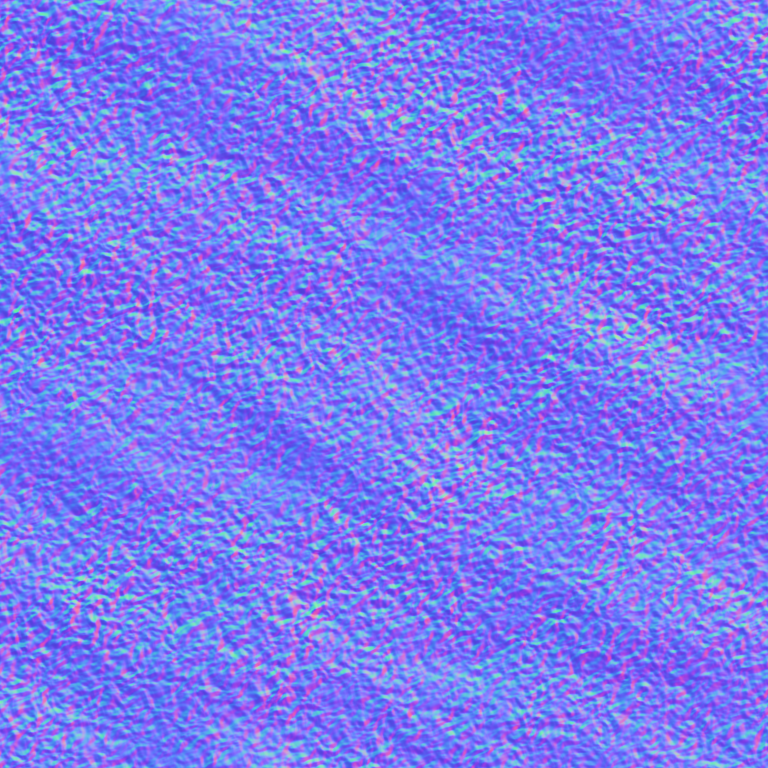
A three.js fragment shader for this texture map:

```glsl
// Tangent-space normal map of a fine, rough plaster-like grain with broad soft undulations.
varying vec2 vUv;

// Cells per canvas, along and across each layer's own axis
const vec2 BROAD_CELLS  = vec2(3.0, 7.0);
const vec2 SWELL_CELLS  = vec2(9.0, 16.0);
const vec2 COARSE_CELLS = vec2(38.0, 46.0);
const vec2 GRAIN_CELLS  = vec2(74.0, 93.0);
const vec2 FINE_CELLS   = vec2(128.0, 156.0);

// Steepness of each layer
const float BROAD_SLOPE  = 0.14;
const float SWELL_SLOPE  = 0.11;
const float COARSE_SLOPE = 0.17;
const float GRAIN_SLOPE  = 0.52;
const float FINE_SLOPE   = 0.35;

const float GRAIN_ANGLE = 0.56;           // radians, rising to the right
const float BROAD_ANGLE = -0.42;          // radians, falling to the right
const float WARP_CELLS = 30.0;
const float WARP_AMOUNT = 0.006;
const float PATCH_CONTRAST = 0.65;        // variation of roughness between areas
const float MIN_ROUGHNESS = 0.55;
const vec2 FACE_SKEW = vec2(0.55, 0.45);  // sharpens faces turned right and up
const vec2 SKEW_CENTER = vec2(0.09, 0.11);
const vec2 TILT = vec2(-0.03, -0.035);
const float DEPTH_SHADE = 1.4;            // darkens blue on steep faces

// Hash without sine: two values in -1..1 for each lattice point
vec2 hash2(vec2 p) {
  vec3 q = fract(vec3(p.xyx) * vec3(0.1031, 0.1030, 0.0973));
  q += dot(q, q.yzx + 33.33);
  return fract((q.xx + q.yz) * q.zy) * 2.0 - 1.0;
}

// Gradient noise: x holds the value, yz the analytic derivative
vec3 noiseWithSlope(vec2 p) {
  vec2 i = floor(p);
  vec2 f = p - i;
  vec2 u = f * f * f * (f * (f * 6.0 - 15.0) + 10.0);
  vec2 du = 30.0 * f * f * (f * (f - 2.0) + 1.0);

  vec2 ga = hash2(i);
  vec2 gb = hash2(i + vec2(1.0, 0.0));
  vec2 gc = hash2(i + vec2(0.0, 1.0));
  vec2 gd = hash2(i + vec2(1.0, 1.0));
  float va = dot(ga, f);
  float vb = dot(gb, f - vec2(1.0, 0.0));
  float vc = dot(gc, f - vec2(0.0, 1.0));
  float vd = dot(gd, f - vec2(1.0, 1.0));

  float cross4 = va - vb - vc + vd;
  float value = va + u.x * (vb - va) + u.y * (vc - va) + u.x * u.y * cross4;
  vec2 slope = ga + u.x * (gb - ga) + u.y * (gc - ga) + u.x * u.y * (ga - gb - gc + gd)
             + du * (u.yx * cross4 + vec2(vb, vc) - va);
  return vec3(value, slope);
}

// Slope of a stretched, rotated noise layer, in canvas directions
vec2 layerSlope(vec2 uv, vec2 cells, float angle, float seed) {
  vec2 along = vec2(cos(angle), sin(angle));
  vec2 across = vec2(-along.y, along.x);
  vec2 p = vec2(dot(uv, along), dot(uv, across)) * cells + seed;
  vec2 d = noiseWithSlope(p).yz * cells / cells.y;
  return d.x * along + d.y * across;
}

void main() {
  // Bend the grain so that no lattice shows
  vec2 warp = vec2(noiseWithSlope(vUv * WARP_CELLS + 7.3).x,
                   noiseWithSlope(vUv * WARP_CELLS + 61.7).x);
  vec2 uv = vUv + WARP_AMOUNT * warp;

  // Calm and rough areas
  float patches = noiseWithSlope(vUv * vec2(4.0, 5.0) + 19.4).x
                + 0.6 * noiseWithSlope(vUv * 12.0 + 43.1).x;
  float roughness = max(MIN_ROUGHNESS, 1.0 + PATCH_CONTRAST * patches);

  // Sum of the grain sizes
  vec2 grain = COARSE_SLOPE * layerSlope(uv, COARSE_CELLS, GRAIN_ANGLE + 0.25, 11.2)
             + GRAIN_SLOPE * layerSlope(uv, GRAIN_CELLS, GRAIN_ANGLE, 37.6)
             + FINE_SLOPE * layerSlope(uv, FINE_CELLS, GRAIN_ANGLE - 0.3, 83.9);
  vec2 broad = BROAD_SLOPE * layerSlope(vUv, BROAD_CELLS, BROAD_ANGLE, 5.8)
             + SWELL_SLOPE * layerSlope(vUv, SWELL_CELLS, BROAD_ANGLE, 29.5);

  // Facing direction, with steeper faces to the right and top
  vec2 facing = -(grain * roughness + broad);
  facing += FACE_SKEW * (facing * facing - SKEW_CENTER) + TILT;

  vec3 normal = normalize(vec3(facing, 1.0));
  normal.z = pow(normal.z, DEPTH_SHADE);
  gl_FragColor = vec4(normal * 0.5 + 0.5, 1.0);
}
```
